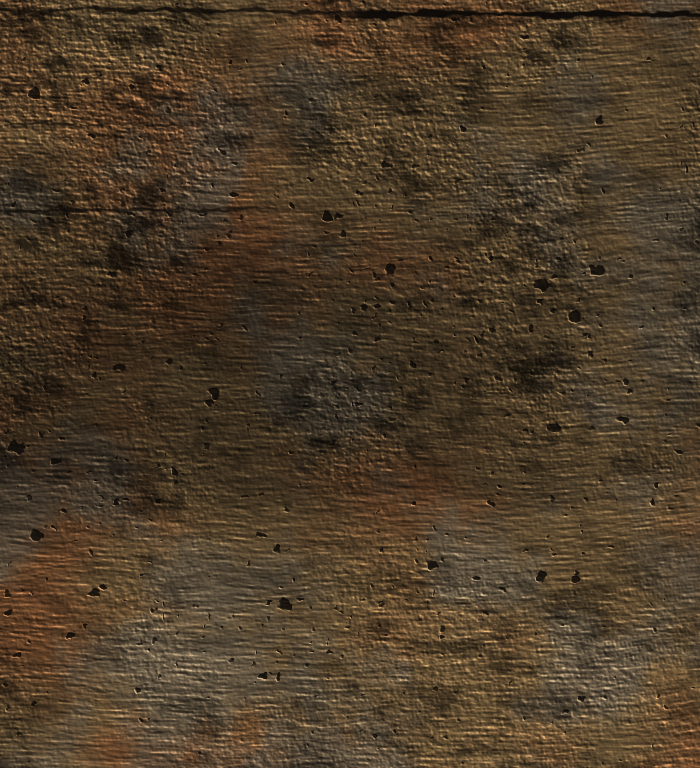
This texture is drawn by a Shadertoy shader. Its source:

```glsl
// Weathered, worm-eaten plank under raking light from the upper right.
// A height field of fibres, grains and pits is embossed along the light,
// then tinted by broad stains, dark streaks and long horizontal cracks.
#define RUST vec3(0.335, 0.222, 0.135)
#define OLIVE vec3(0.322, 0.256, 0.166)
#define GREY vec3(0.295, 0.262, 0.212)
#define RELIEF 2.2
#define LIGHT_STEP vec2(0.0012, 0.0015)
#define PIT_DEPTH 0.32
#define GRAIN_SCALE 230.0
#define FIBRE_SCALE vec2(38.0, 260.0)
#define SEAM_Y 0.36

float hash(vec2 p) {
    return fract(sin(dot(p, vec2(127.1, 311.7))) * 43758.5453);
}

float noise(vec2 p) {
    vec2 i = floor(p), f = fract(p);
    f = f * f * (3.0 - 2.0 * f);
    return mix(mix(hash(i), hash(i + vec2(1, 0)), f.x),
               mix(hash(i + vec2(0, 1)), hash(i + vec2(1, 1)), f.x), f.y);
}

// Turned octaves, so that no lattice direction shows
vec2 turn(vec2 p) {
    return vec2(0.8 * p.x - 0.6 * p.y, 0.6 * p.x + 0.8 * p.y);
}

float fbm(vec2 p) {
    float sum = 0.0, amp = 0.5;
    for (int i = 0; i < 5; i++) {
        sum += amp * noise(p);
        p = turn(p) * 2.03 + 17.3;
        amp *= 0.55;
    }
    return sum / 1.055;
}

// Gentle waviness of the wood grain
vec2 bend(vec2 p) {
    return p + vec2(0.0, 0.035 * noise(p * vec2(3.0, 4.0)) + 0.006 * noise(p * vec2(14.0, 20.0)));
}

// Coarse, crumbly areas; the board below the seam is smoother
float roughness(vec2 p) {
    float patches = smoothstep(0.32, 0.62, fbm(p * 6.0 + 40.0));
    return mix(0.4, 1.0, patches) * mix(0.65, 1.0, smoothstep(SEAM_Y - 0.04, SEAM_Y + 0.03, p.y));
}

// One ragged pit at most in each cell, gathered in clusters
float pitLayer(vec2 p, float cells, float radius, float share) {
    vec2 id = floor(p * cells);
    vec2 center = (id + 0.15 + 0.7 * vec2(hash(id + 3.1), hash(id + 8.7))) / cells;
    vec2 away = (center - vec2(0.40, 0.46)) * vec2(2.6, 3.6);
    float cluster = exp(-dot(away, away)) * 2.0 * smoothstep(0.35, 0.6, noise(center * 11.0));
    float present = step(hash(id + 21.4), share * (0.3 + cluster));
    float size = radius * mix(0.5, 1.0, pow(hash(id + 5.9), 2.0));
    vec2 d = (p - center) * vec2(mix(0.6, 1.2, hash(id + 13.0)), 1.0);
    return present * (1.0 - smoothstep(size - 0.0014, size + 0.0010, length(d)));
}

float pits(vec2 p) {
    vec2 ragged = p + 0.007 * (vec2(noise(p * 130.0), noise(p * 130.0 + 50.0)) - 0.5);
    ragged += 0.003 * (vec2(noise(p * 280.0), noise(p * 280.0 + 50.0)) - 0.5);
    float large = pitLayer(ragged, 15.0, 0.0080, 0.22);
    float medium = pitLayer(ragged, 31.0, 0.0044, 0.22);
    return max(max(large, medium), 0.85 * pitLayer(ragged, 58.0, 0.0028, 0.25));
}

float surface(vec2 p, float rough) {
    vec2 q = bend(p);
    float fibres = 0.42 * noise(q * FIBRE_SCALE) + 0.2 * noise(q * vec2(110.0, 410.0));
    vec2 g = turn(p) * GRAIN_SCALE;
    float grains = 0.55 * noise(g) + 0.3 * noise(turn(g) * 1.7) + 0.45 * noise(turn(g) * 0.5);
    return fibres + rough * grains - PIT_DEPTH * pits(p);
}

// Ragged horizontal split fading out at both ends of its span
float crack(vec2 p, float y, float width, vec2 span) {
    float wander = 0.006 * (noise(vec2(p.x * 18.0, y * 90.0)) - 0.5)
                 + 0.004 * (noise(p * vec2(120.0, 160.0)) - 0.5);
    float thick = width * (0.3 + 1.1 * noise(vec2(p.x * 45.0, y * 50.0)));
    float ends = smoothstep(span.x - 0.08, span.x, p.x) * (1.0 - smoothstep(span.y - 0.1, span.y, p.x));
    return ends * (1.0 - smoothstep(thick - 0.0015, thick + 0.0015, abs(p.y - y - wander)));
}

void mainImage(out vec4 fragColor, in vec2 fragCoord) {
    vec2 p = fragCoord / iResolution.y;
    vec2 q = bend(p);
    float rough = roughness(p);

    // Broad stains: rust to the left and top, grey blotches
    float warm = fbm(p * vec2(4.0, 6.0) + 9.0) + 0.25 * (0.4 - p.x);
    vec3 color = mix(OLIVE, RUST, smoothstep(0.38, 0.75, warm));
    color = mix(color, GREY, 0.8 * smoothstep(0.45, 0.68, fbm(p * 8.0 + 70.0)));

    // Uneven light: gloomy middle left, paler lower board
    vec2 gloom = (p - vec2(0.14, 0.51)) * vec2(2.0, 4.4);
    float tone = 1.06 - 0.38 * exp(-dot(gloom, gloom));
    tone *= mix(1.12, 0.96, smoothstep(-0.012, 0.012, q.y - SEAM_Y - 0.018));
    tone *= mix(0.74, 1.26, fbm(p * vec2(5.0, 8.0) + 120.0));

    // Dark streaks along the grain and grime among the grains
    float streaks = noise(q * vec2(7.0, 75.0)) * 0.5 + noise(q * vec2(22.0, 170.0)) * 0.5;
    tone *= mix(0.82, 1.16, streaks);
    float grime = smoothstep(0.48, 0.72, fbm(p * vec2(26.0, 38.0) + 200.0));
    tone *= 1.0 - 0.5 * rough * grime;

    // Raking light over the relief
    float slope = surface(p, rough) - surface(p + LIGHT_STEP, rough);
    color *= tone * exp(RELIEF * clamp(slope, -0.6, 0.32));
    color += vec3(0.05, 0.042, 0.027) * smoothstep(0.12, 0.4, slope);

    // Hollows: pits, the deep split at the top, fainter ones below
    float hollow = 0.8 * pits(p);
    float topY = 0.986 - 0.008 * p.x;
    hollow = max(hollow, 0.95 * crack(p, topY, 0.0048, vec2(0.48, 1.2)));
    hollow = max(hollow, 0.75 * crack(p, topY + 0.002, 0.003, vec2(-0.1, 0.6)));
    hollow = max(hollow, 0.6 * crack(p, 0.838, 0.0018, vec2(-0.1, 0.32)));
    hollow = max(hollow, 0.65 * crack(p, 0.727, 0.0025, vec2(-0.1, 0.42)));
    color = mix(color, vec3(0.045, 0.033, 0.025), hollow);

    fragColor = vec4(clamp(color, 0.0, 1.0), 1.0);
}
```
